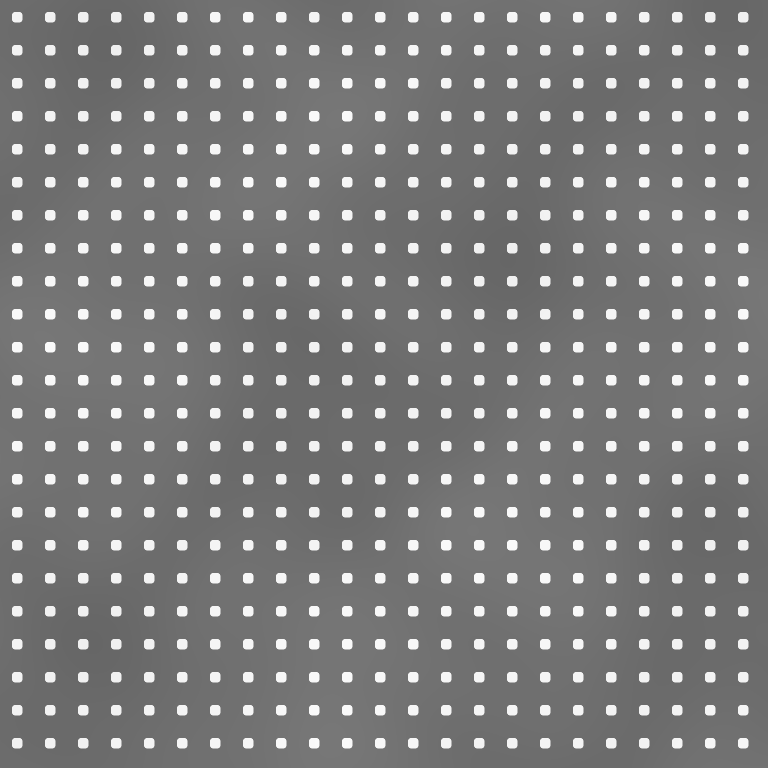
This pattern is drawn by a WebGL 2 fragment shader. Its source:

```glsl
#version 300 es
precision highp float;

uniform vec2 u_resolution;
out vec4 fragColor;

const float TAU = 6.2831853;

// Grid measures as fractions of the canvas height
const float UNIT = 1.0 / 512.0;
const float PITCH = 22.0 * UNIT;
const float FIRST_CENTER = 11.5 * UNIT;
const float DOT_HALF = 3.5 * UNIT;
const float DOT_CORNER = 2.2 * UNIT;

const vec3 GROUND_COLOR = vec3(0.435);
const vec3 DOT_COLOR = vec3(0.96);
const float GROUND_VARIATION = 0.032;
const float DOT_VARIATION = 0.02;

// Signed distance to a rounded square
float roundedSquare(vec2 p, float halfSize, float corner) {
    vec2 q = abs(p) - (halfSize - corner);
    return length(max(q, 0.0)) + min(max(q.x, q.y), 0.0) - corner;
}

// Offset from the nearest grid center
vec2 gridOffset(vec2 p, float first, float pitch) {
    return (fract((p - first) / pitch + 0.5) - 0.5) * pitch;
}

float wave(vec2 p, vec2 frequency, float phase) {
    return cos(TAU * (dot(p, frequency) + phase));
}

// Soft mottling: a broad diagonal trough with finer waves, about -1 to 1
float mottling(vec2 p) {
    vec2 bend = 0.035 * vec2(wave(p, vec2(0.4, 2.1), 0.2),
                             wave(p, vec2(1.9, -0.5), 0.6));
    vec2 q = p + bend;
    float broad = -wave(q, vec2(1.25), -1.2);
    float medium = wave(q, vec2(2.3, -1.4), 0.35);
    float fine = wave(q, vec2(1.1, 3.4), 0.1) * wave(q, vec2(3.1, -0.9), 0.7);
    return 0.55 * broad + 0.25 * medium + 0.3 * fine;
}

void main() {
    // Grid is anchored at the upper left corner
    vec2 p = vec2(gl_FragCoord.x, u_resolution.y - gl_FragCoord.y) / u_resolution.y;
    float pixel = 1.0 / u_resolution.y;

    float shade = mottling(p);
    vec3 ground = GROUND_COLOR + GROUND_VARIATION * shade;
    vec3 dotColor = DOT_COLOR + DOT_VARIATION * shade;

    float d = roundedSquare(gridOffset(p, FIRST_CENTER, PITCH), DOT_HALF, DOT_CORNER);
    float coverage = 1.0 - smoothstep(-0.5 * pixel, 0.5 * pixel, d);
    fragColor = vec4(mix(ground, dotColor, coverage), 1.0);
}
```
